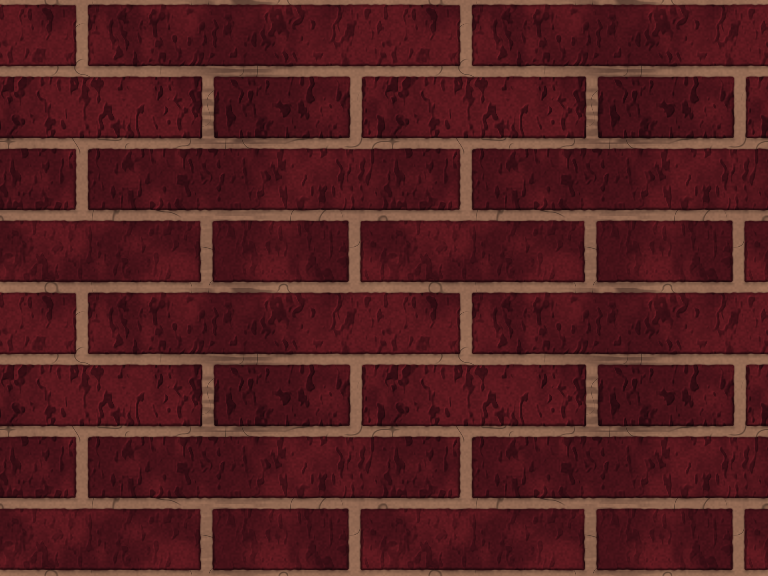
This texture is drawn by a WebGL 2 fragment shader. Its source:

```glsl
#version 300 es
precision highp float;
// Dark red brick wall: courses of long bricks alternate with courses of one
// stretcher and one header. Rounded boxes cut the bricks from tan mortar, and
// wrapping value noise carves upright grooves, soot and hairline cracks.
uniform vec2 u_resolution;
out vec4 outColor;

const vec2 REPEATS = vec2(2.0, 2.0);
const float PERIOD = 16.0 / 3.0; // repeat width, in course heights

float hash(vec2 cell) {
    vec3 h = fract(cell.xyx * 0.1031);
    h += dot(h, h.yzx + 33.33);
    return fract((h.x + h.y) * h.z);
}

// Value noise with freq cells per repeat, wrapping at the repeat's edges.
float noise(vec2 q, vec2 freq) {
    vec2 p = q * freq, i = floor(p), f = fract(p);
    f = f * f * (3.0 - 2.0 * f);
    vec2 a = mod(i, freq), b = mod(i + 1.0, freq);
    return mix(mix(hash(a), hash(vec2(b.x, a.y)), f.x),
               mix(hash(vec2(a.x, b.y)), hash(b), f.x), f.y);
}

// Depth of the upright, slightly wandering scratches in the clay.
float grooves(vec2 q) {
    q.x += 0.012 * (noise(q, vec2(26.0, 34.0)) - 0.5);
    float n = 0.62 * noise(q, vec2(86.0, 21.0)) + 0.38 * noise(q, vec2(131.0, 52.0));
    return smoothstep(0.56, 0.74, n);
}

// Signed distance to a brick that wraps sideways, in course heights.
float brickDistance(vec2 p, float centre, float halfWidth) {
    p.x = mod(p.x - centre + 0.5 * PERIOD, PERIOD) - 0.5 * PERIOD;
    vec2 d = abs(p) - vec2(halfWidth, 0.425) + 0.025;
    return length(max(d, 0.0)) + min(max(d.x, d.y), 0.0) - 0.025;
}

void main() {
    vec2 q = fract(gl_FragCoord.xy / u_resolution * REPEATS);
    float pixel = 8.0 / u_resolution.y;
    float course = floor(q.y * 4.0);
    vec2 p = vec2(q.x * PERIOD, fract(q.y * 4.0) - 0.507);

    // Bond: courses 0 and 2 are mixed, 1 and 3 hold one long brick.
    float dist, header = 0.0;
    if (mod(course, 2.0) < 0.5) {
        p.x += course < 1.0 ? 0.02 : 0.0;
        float small = brickDistance(p, 3.917, 0.944);
        float large = brickDistance(p, 1.25, 1.555);
        header = step(small, large);
        dist = min(small, large);
    } else {
        dist = brickDistance(p, 3.806, 2.583);
    }
    dist += 0.014 * (noise(q, vec2(90.0, 68.0)) - 0.5);

    // Shared weathering: broad blotches and soot around one upright band.
    float blotch = 0.6 * noise(q, vec2(7.0, 5.0)) + 0.4 * noise(q, vec2(34.0, 13.0));
    float grain = noise(q, vec2(190.0, 142.0)) - 0.5;
    float band = exp(-pow((q.x - 0.62) / 0.11, 2.0));

    // Clay: grooves vary by course, lit from the upper left.
    float wear = (1.0 - 0.25 * abs(course - 2.0)) * (0.55 + 0.75 * blotch);
    float depth = grooves(q);
    float relief = grooves(q + vec2(0.003, -0.004)) - depth;
    float dark = smoothstep(0.4, 0.8, blotch + 0.16 * band + 0.08 * header);
    vec3 clay = mix(vec3(0.35, 0.095, 0.115), vec3(0.265, 0.068, 0.09), dark);
    clay = mix(clay, vec3(0.15, 0.035, 0.055), 0.75 * wear * depth);
    clay *= 1.0 + 0.24 * wear * relief + 0.2 * grain;
    float rim = smoothstep(-0.045, -0.005, dist);
    clay *= 1.0 - rim * mix(0.2, 0.5, smoothstep(0.3, -0.4, p.y));

    // Mortar: sandy grain, shade under each course, soot and hairline cracks.
    vec3 mortar = mix(vec3(0.6, 0.435, 0.34), vec3(0.54, 0.385, 0.305), blotch);
    mortar *= 1.0 + 0.09 * grain;
    float below = smoothstep(-0.42, -0.45, p.y) * smoothstep(0.07, 0.0, dist);
    mortar *= 1.0 - 0.22 * below - 0.18 * smoothstep(0.025, 0.0, dist);
    float upper = course > 1.5 ? 1.0 : 0.35;
    float smudge = smoothstep(0.35, 0.75, noise(q, vec2(19.0, 86.0)) + 0.15 * blotch);
    mortar = mix(mortar, vec3(0.27, 0.18, 0.15), 0.65 * upper * band * smudge);
    float vein = abs(noise(q, vec2(23.0, 17.0)) - 0.5);
    float crack = smoothstep(0.035, 0.0, vein) * smoothstep(0.5, 0.7, noise(q, vec2(16.0, 12.0)));
    mortar *= 1.0 - 0.32 * crack;

    float cover = smoothstep(0.7 * pixel, -0.7 * pixel, dist);
    outColor = vec4(mix(mortar, clay, cover), 1.0);
}
```
